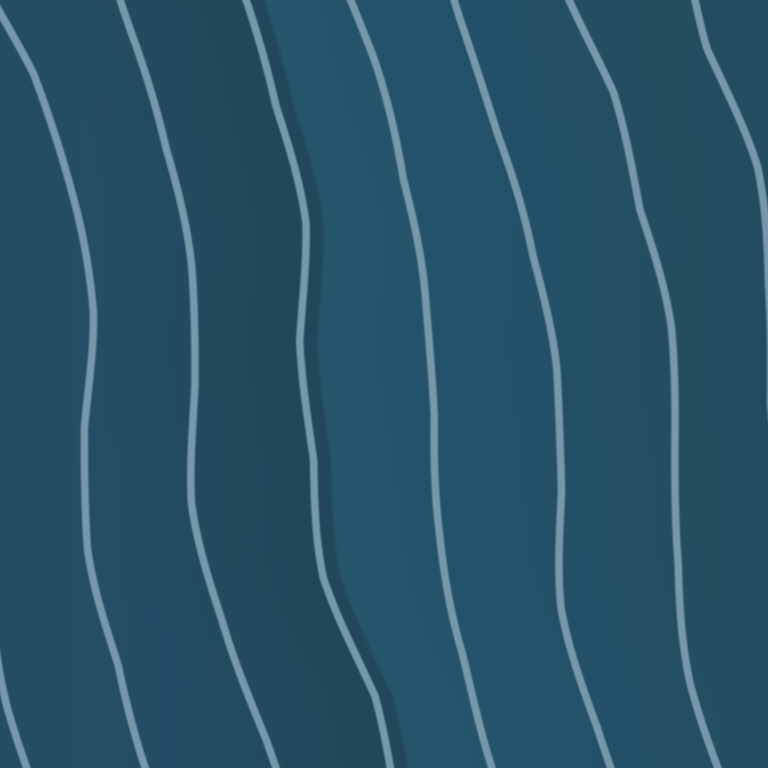
Give the GLSL for this pattern, as a WebGL 1 fragment shader.

```glsl
precision highp float;

uniform vec2 u_resolution;

const float TAU = 6.2831853;
const float LINE_GAP = 0.15;
const float LINE_HALF_WIDTH = 0.0049;
const float RIDGE_INDEX = 3.0;
const float RIDGE_OFFSET = 0.023;

const vec3 LINE_COLOR = vec3(0.465, 0.595, 0.665);
const vec3 LEFT_FAR = vec3(0.142, 0.302, 0.392);
const vec3 LEFT_NEAR = vec3(0.135, 0.278, 0.350);
const vec3 RIGHT_NEAR = vec3(0.150, 0.335, 0.418);
const vec3 RIGHT_MID = vec3(0.137, 0.318, 0.410);
const vec3 RIGHT_FAR = vec3(0.142, 0.300, 0.376);

float hash(vec2 p) {
  return fract(sin(dot(p, vec2(127.1, 311.7))) * 43758.5453);
}

// Nearly straight runs between random knots, with softened corners
float knotNoise(float seed, float t) {
  float cell = floor(t);
  float f = fract(t);
  float eased = mix(f, f * f * (3.0 - 2.0 * f), 0.35);
  float a = hash(vec2(seed, cell));
  float b = hash(vec2(seed, cell + 1.0));
  return mix(a, b, eased) * 2.0 - 1.0;
}

// Horizontal position of one contour at a given depth below the top edge
float contourX(float index, float depth) {
  float rank = index - RIDGE_INDEX;
  float base = 0.31 + rank * LINE_GAP + 0.19 * depth;
  float peak = 0.27 - 0.08 * cos(1.2 * rank);
  float swell = 0.033 * cos(TAU * (depth - peak));
  float kinks = 0.014 * knotNoise(index + 5.0, depth * 6.5 + index * 0.37);
  return base + swell + kinks;
}

// Perpendicular distance, estimated from the local slope
float contourDistance(vec2 p, float index) {
  float h = 0.004;
  float x = contourX(index, p.y);
  float slope = (contourX(index, p.y + h) - contourX(index, p.y - h)) / (2.0 * h);
  return abs(p.x - x) / sqrt(1.0 + slope * slope);
}

// Two gradients that meet in a step; d is the signed distance from it
vec3 waterColor(float d, float soft) {
  vec3 left = mix(LEFT_NEAR, LEFT_FAR, smoothstep(0.02, 0.32, -d));
  vec3 right = mix(RIGHT_NEAR, RIGHT_MID, smoothstep(0.0, 0.2, d));
  right = mix(right, RIGHT_FAR, smoothstep(0.18, 0.52, d));
  return mix(left, right, smoothstep(-soft, soft, d));
}

// Faint upright streaks of cooler and warmer blue
vec3 streakTint(float x) {
  float streak = knotNoise(41.0, x * 14.0);
  return vec3(-0.003, -0.001, 0.005) * streak;
}

void main() {
  vec2 uv = gl_FragCoord.xy / u_resolution;
  vec2 p = vec2(uv.x, 1.0 - uv.y);
  float pixel = 1.0 / min(u_resolution.x, u_resolution.y);
  float soft = max(pixel, 0.002);

  // Background
  float ridge = contourX(RIDGE_INDEX, p.y) + RIDGE_OFFSET;
  vec3 color = waterColor(p.x - ridge, soft * 2.0) + streakTint(p.x);

  // Contour lines
  float nearest = 1.0;
  for (int i = -1; i < 9; i++) {
    nearest = min(nearest, contourDistance(p, float(i)));
  }
  float line = 1.0 - smoothstep(LINE_HALF_WIDTH - soft, LINE_HALF_WIDTH + soft, nearest);

  gl_FragColor = vec4(mix(color, LINE_COLOR, line), 1.0);
}
```
